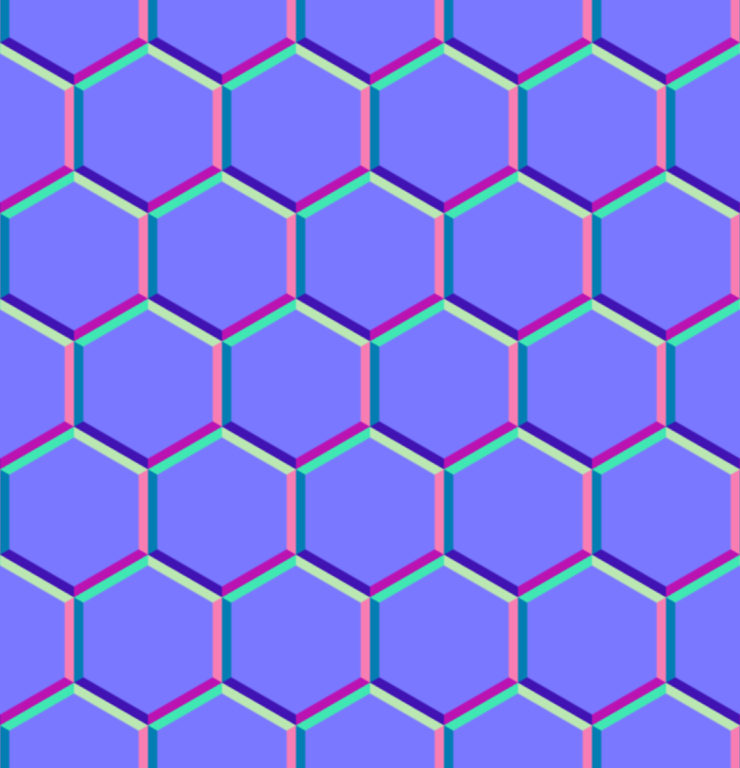
Reproduce this texture map procedurally as a Shadertoy shader.

```glsl
// Tiling normal map of raised hexagonal tiles with bevelled edges, five across and six rows down.

const float PI = 3.14159265;
const float ROW_STEP = 0.8660254; // row spacing for hexagons of width 1

// Offset from the centre of the hexagon that contains p
vec2 hexOffset(vec2 p) {
    vec2 period = vec2(1.0, 2.0 * ROW_STEP);
    vec2 q = p - vec2(0.5, 0.0);
    vec2 evenRow = mod(q + 0.5 * period, period) - 0.5 * period;
    vec2 oddRow = mod(q, period) - 0.5 * period;
    return dot(evenRow, evenRow) < dot(oddRow, oddRow) ? evenRow : oddRow;
}

// Flat top colour, or the encoded slope of the bevel nearest to p
vec3 tileColor(vec2 p) {
    vec2 offset = hexOffset(p);
    vec2 slope = vec2(1.0, 0.0);
    float reach = -1.0;
    for (int i = 0; i < 6; i++) {
        float angle = float(i) * PI / 3.0;
        vec2 side = vec2(cos(angle), sin(angle));
        float d = dot(offset, side);
        if (d > reach) {
            reach = d;
            slope = side;
        }
    }
    float edgeDistance = 0.5 - reach;
    float bevel = 1.0 - smoothstep(0.057, 0.069, edgeDistance);
    vec3 bevelColor = vec3(0.49 + 0.48 * slope, 0.70);
    return mix(vec3(0.48, 0.47, 1.0), bevelColor, bevel);
}

void mainImage(out vec4 fragColor, in vec2 fragCoord) {
    vec2 uv = fragCoord / iResolution.xy;
    vec2 repeats = vec2(5.0, 6.0 * ROW_STEP);

    // Average a small box so seams and mitred corners stay soft
    vec2 box = max(1.0 / iResolution.xy, vec2(0.003));
    vec3 color = vec3(0.0);
    for (int y = 0; y < 4; y++) {
        for (int x = 0; x < 4; x++) {
            vec2 shift = (vec2(x, y) - 1.5) / 4.0;
            color += tileColor((uv + shift * box) * repeats);
        }
    }
    fragColor = vec4(color / 16.0, 1.0);
}
```
